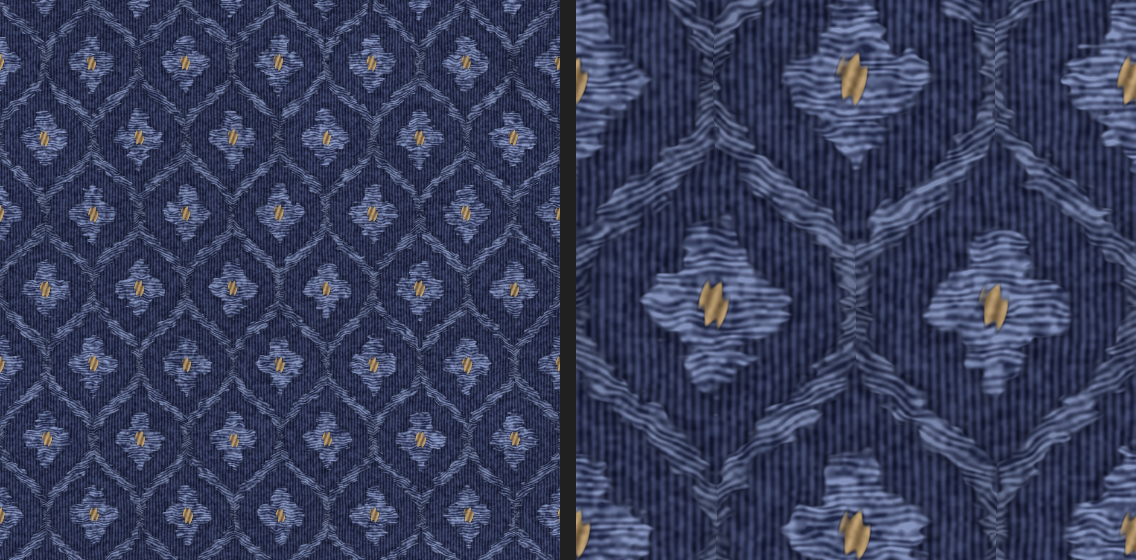
Left: the whole. Right: its middle third, enlarged.
Reproduce this pattern procedurally as a three.js fragment shader.

```glsl
// Woven blue damask: an ogee trellis with four-petal flowers and gold knots.
varying vec2 vUv;

const float TAU = 6.2831853;
const vec2 CELL = vec2(0.1671, 0.2692);     // spacing of one flower lattice
const vec2 ORIGIN = vec2(0.1635, 0.888);    // centre of one flower
const float SKEW = 0.005;                   // drift of columns down the cloth
const float RIBS = 192.0;                   // ground ribs across
const float FLOATS = 205.0;                 // figure threads up
const float BAND_JOINT = 0.0052;            // half widths of the trellis
const float BAND_SIDE = 0.0092;
const float FRAY = 0.0105;                  // raggedness of woven edges
const float SOFT = 0.0012;                  // edge smoothing of the knots
const float FIGURE_SOFT = 0.0026;           // edge smoothing of the figures
const float RIM = 0.0045;                   // reach of the shadow by a figure
const float SPECKLE = 0.40;                 // strength of the fibre grain
const vec2 KNOT = vec2(0.044, 0.071);       // knot radii in cell widths

const vec3 GROUND_DARK = vec3(0.070, 0.086, 0.185);
const vec3 GROUND_LIGHT = vec3(0.270, 0.305, 0.455);
const vec3 FIGURE_DARK = vec3(0.120, 0.145, 0.265);
const vec3 FIGURE_LIGHT = vec3(0.510, 0.565, 0.725);
const vec3 GOLD_DARK = vec3(0.420, 0.330, 0.220);
const vec3 GOLD_LIGHT = vec3(0.780, 0.660, 0.480);

float hash(vec2 p) {
  vec3 q = fract(p.xyx * vec3(0.1031, 0.1030, 0.0973));
  q += dot(q, q.yzx + 33.33);
  return fract((q.x + q.y) * q.z);
}

float noise(vec2 p) {
  vec2 i = floor(p), f = fract(p);
  f *= f * (3.0 - 2.0 * f);
  return mix(mix(hash(i), hash(i + vec2(1.0, 0.0)), f.x),
             mix(hash(i + vec2(0.0, 1.0)), hash(i + 1.0), f.x), f.y);
}

float wave(float x) { return 0.5 + 0.5 * cos(TAU * x); }

float fill(float d, float soft) { return 1.0 - smoothstep(-soft, soft, d); }

float ellipse(vec2 p, vec2 r) { return (length(p / r) - 1.0) * min(r.x, r.y); }

float diamond(vec2 p, vec2 r) {
  return (abs(p.x) / r.x + abs(p.y) / r.y - 1.0) * r.x * r.y / length(r);
}

// Signed distance to the flower, in cell widths.
float flower(vec2 p) {
  p.x = abs(p.x);
  float side = ellipse(p - vec2(0.135, 0.0), vec2(0.115, 0.112));
  float top = ellipse(p - vec2(0.0, 0.175), vec2(0.105, 0.125));
  float core = diamond(p, vec2(0.24, 0.25));
  float bottom = diamond(p - vec2(0.0, -0.18), vec2(0.115, 0.155));
  return min(min(side, top), min(core, bottom));
}

// Signed distance to the ogee band; u is the position in cells.
float trellis(vec2 u) {
  float c = cos(TAU * u.y), s = sin(TAU * u.y);
  float line = 0.25 + 0.25 * c * (1.15 - 0.15 * c * c);
  float slope = 0.25 * TAU * s * (1.15 - 0.45 * c * c) * CELL.x / CELL.y;
  float d = abs(abs(u.x) - line) * CELL.x / sqrt(1.0 + slope * slope);
  return d - mix(BAND_JOINT, BAND_SIDE, s * s);
}

void main() {
  // Thread wander shared by the whole cloth
  vec2 p = vUv;
  p += 0.0016 * (vec2(noise(vUv * 45.0), noise(vUv * 45.0 + 71.0)) - 0.5);

  // Two interleaved lattices; keep the nearer flower
  vec2 q = p - ORIGIN;
  q.x += SKEW * q.y;
  vec2 g = q / CELL;
  vec2 idA = floor(g + 0.5), idB = floor(g) + 0.5;
  vec2 a = g - idA, b = g - idB;
  bool nearA = abs(a.x) + abs(a.y) < abs(b.x) + abs(b.y);
  vec2 u = nearA ? a : b;
  vec2 id = (nearA ? idA : idB) * 2.0 + 50.0;
  vec2 local = u * CELL / CELL.x;

  // Figure outlines, frayed thread by thread
  float fray = FRAY * (noise(vec2(p.x * 120.0, p.y * FLOATS)) - 0.5);
  float dFlower = flower(local) * CELL.x + fray;
  float dBand = trellis(u) + fray + 0.005 * (noise(p * 48.0 + 31.0) - 0.5);
  float dFigure = min(dFlower, dBand);
  bool onBand = dBand < dFlower;
  float grain = noise(p * vec2(290.0, 330.0)) - 0.5;

  // Ground: upright ribs of twisted yarn
  float ribX = p.x * RIBS + 0.10 * noise(p * vec2(30.0, 90.0));
  float twist = noise(vec2(ribX, p.y * 190.0));
  float rib = 0.60 * wave(ribX) + 0.40 * twist + SPECKLE * grain;
  vec3 color = mix(GROUND_DARK, GROUND_LIGHT, clamp(rib, 0.0, 1.0));
  color *= 1.0 - 0.28 * exp(-max(dFigure, 0.0) / RIM);

  // Figure: level floats in flowers, slanted floats in the trellis
  float slant = onBand ? 0.45 * sign(u.x * u.y) : 0.0;
  float floatY = (p.y + slant * p.x) * FLOATS + 1.3 * noise(p * vec2(75.0, 95.0));
  float dash = noise(vec2(p.x * 115.0, floatY));
  float sheen = 0.42 * wave(floatY) + 0.58 * dash;
  sheen = 0.5 + 1.15 * (sheen - 0.5) + SPECKLE * 1.2 * grain;
  sheen += 0.25 * (noise(p * 65.0 + 19.0) - 0.5);
  float dull = onBand ? mix(0.74, 0.95, abs(sin(TAU * u.y))) : 1.03;
  vec3 figure = mix(FIGURE_DARK, FIGURE_LIGHT, clamp(sheen, 0.0, 1.0)) * dull;
  color = mix(color, figure, fill(dFigure, FIGURE_SOFT));

  // Gold knot: slanted strands, nudged from flower to flower
  vec2 k = local - 0.018 * (vec2(hash(id), hash(id + 7.0)) - 0.5);
  float strand = wave(k.x * 19.0 - k.y * 7.0 + 0.3 * hash(id + 3.0));
  float dKnot = ellipse(k, KNOT * mix(0.92, 1.12, hash(id + 13.0)));
  dKnot = dKnot * CELL.x + 0.0030 * (0.5 - strand);
  color *= 1.0 - 0.25 * fill(dKnot - 0.0015, SOFT);
  float glint = 0.70 * strand + 0.30 * noise(p * 320.0);
  color = mix(color, mix(GOLD_DARK, GOLD_LIGHT, glint), fill(dKnot, SOFT));

  // Broad unevenness of the cloth
  color *= 0.97 + 0.06 * noise(p * 7.0 + 5.0);
  gl_FragColor = vec4(color, 1.0);
}
```
